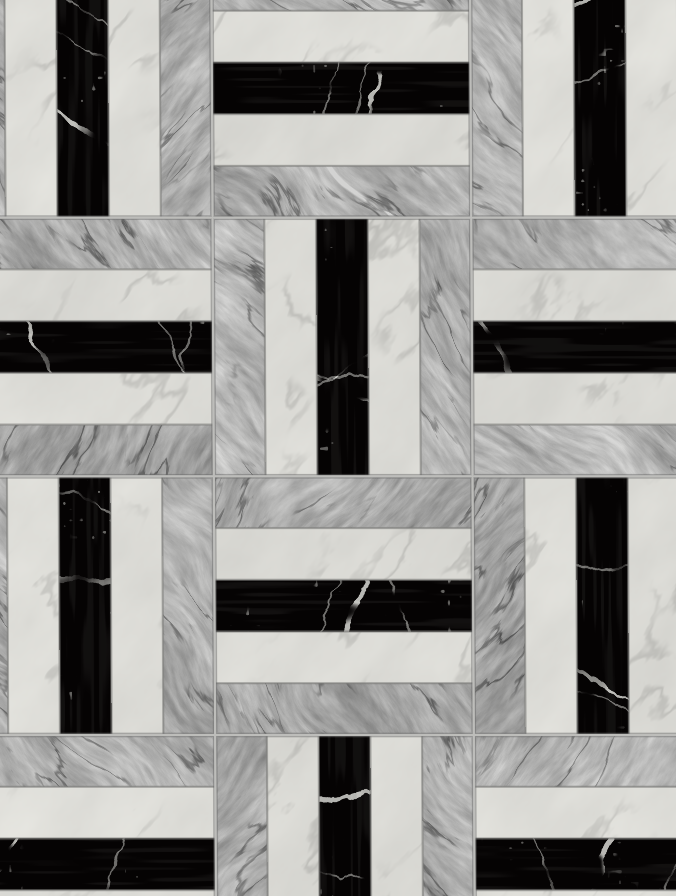
This pattern is drawn by a WebGL 2 fragment shader. Its source:

```glsl
#version 300 es
precision highp float;

uniform vec2 u_resolution;
out vec4 fragColor;

float hash(vec2 p) {
  vec3 a = fract(p.xyx * 0.1031);
  a += dot(a, a.yzx + 33.33);
  return fract((a.x + a.y) * a.z);
}

float noise(vec2 p) {
  vec2 i = floor(p), f = fract(p);
  f = f * f * (3.0 - 2.0 * f);
  return mix(mix(hash(i), hash(i + vec2(1, 0)), f.x),
             mix(hash(i + vec2(0, 1)), hash(i + vec2(1, 1)), f.x), f.y);
}

float fbm(vec2 p) {
  float sum = 0.0, amp = 0.5;
  for (int i = 0; i < 5; i++) {
    sum += amp * noise(p);
    p = mat2(1.6, 1.2, -1.2, 1.6) * p + 7.3;
    amp *= 0.5;
  }
  return sum;
}

vec2 rotate(vec2 p, float a) {
  return mat2(cos(a), -sin(a), sin(a), cos(a)) * p;
}

// Pale stone: soft clouds and a few faint diagonal veins
vec3 whiteMarble(vec2 p, vec2 seed) {
  vec2 r = rotate(p, 0.9) + seed * 9.7;
  float cloud = fbm(r * vec2(0.7, 1.3));
  float vein = 1.0 - smoothstep(0.0, 0.05, abs(fbm(r * vec2(0.5, 1.2) + 31.0) - 0.5));
  float patchy = smoothstep(0.4, 0.75, noise(r * 1.1 + 5.0));
  float tone = 0.865 + 0.07 * (cloud - 0.5) - 0.09 * vein * patchy;
  return tone * vec3(1.0, 0.998, 0.975);
}

// Grey stone: slanted grain, dark hairlines and an occasional white vein
vec3 greyMarble(vec2 p, vec2 seed) {
  float side = hash(seed + 3.1) < 0.35 ? 1.0 : -1.0;
  vec2 r = rotate(p, side * mix(0.6, 1.0, hash(seed + 8.4))) + seed * 11.3;
  r.y += 0.5 * (noise(r * 0.8) - 0.5);
  float broad = fbm(r * vec2(0.5, 1.8));
  float grain = fbm(r * vec2(2.2, 9.0));
  float hair = 1.0 - smoothstep(0.0, 0.045, abs(fbm(r * vec2(0.6, 2.6) + 17.0) - 0.5));
  hair *= smoothstep(0.35, 0.75, noise(r * vec2(1.2, 2.5) + 3.0));
  float tone = 0.69 + 0.07 * (hash(seed + 5.5) - 0.5);
  tone += 0.26 * (broad - 0.5) + 0.28 * (grain - 0.5) - 0.24 * hair;
  float offset = r.y - seed.y * 11.3 - rotate(p, 0.0).y * 0.0;
  float pale = 1.0 - smoothstep(0.02, 0.07, abs(fract(offset * 0.17 + hash(seed)) - 0.5) * 5.9);
  tone += 0.15 * pale * step(0.72, hash(seed + 12.7));
  return clamp(tone, 0.28, 0.84) * vec3(1.0, 1.0, 0.995);
}

// Black stone: s runs along the strip (0 to 5) and across it (0 to 1)
vec3 blackMarble(vec2 s, vec2 seed, float px) {
  vec2 q = s + seed * 5.9;
  float light = 0.06 * smoothstep(0.55, 0.85, noise(q * vec2(0.8, 14.0)));
  light += 0.45 * smoothstep(0.86, 0.97, noise(q * 9.0)) * smoothstep(0.6, 0.8, noise(q * 1.3));
  for (int i = 0; i < 4; i++) {
    vec2 h = seed + float(i) * 19.7;
    float slope = 1.3 * (hash(h + 2.3) - 0.5);
    float bend = 0.3 * (fbm(q * vec2(0.4, 3.0) + float(i) * 8.0) - 0.5);
    float d = abs(s.x - mix(0.4, 4.6, hash(h)) - slope * (s.y - 0.5) - bend);
    float strength = i == 0 ? 0.85 : 0.5 * step(0.45, hash(h + 6.1));
    float width = (i == 0 ? 0.045 : 0.02) * mix(0.3, 1.5, noise(q * 4.0 + h));
    float broken = smoothstep(0.15, 0.5, noise(q * 2.5 + h * 1.7));
    light += strength * broken * (1.0 - smoothstep(width - 0.5 * px, width + 0.7 * px, d));
  }
  return mix(vec3(0.02, 0.012, 0.012), vec3(0.84, 0.84, 0.82), clamp(light, 0.0, 1.0));
}

void main() {
  vec2 uv = gl_FragCoord.xy / u_resolution.y;
  uv.x += 0.005 * (uv.y - 0.4);
  vec2 grid = (uv - vec2(0.239, 0.1797)) / 0.2887;
  vec2 cell = floor(grid), q = fract(grid);
  float px = 5.0 / (0.2887 * u_resolution.y);

  // Alternate tiles turn a quarter; each has five equal strips
  bool upright = mod(cell.x + cell.y, 2.0) > 0.5;
  vec2 s = 5.0 * (upright ? q.yx : q);
  float strip = floor(s.y);
  vec2 seed = vec2(cell.x * 5.0 + strip, cell.y * 3.0) + 40.0;
  vec2 local = vec2(s.x, fract(s.y));

  vec3 color;
  if (strip == 2.0) color = blackMarble(local, seed, px);
  else if (strip == 1.0 || strip == 3.0) color = whiteMarble(grid * 5.0, seed);
  else color = greyMarble(grid * 5.0, seed);
  color *= 1.0 + 0.03 * (hash(seed + 21.0) - 0.5);

  // Thin joints between strips, paler ones between tiles
  float seam = min(local.y, 1.0 - local.y);
  color = mix(color, vec3(0.5, 0.5, 0.49), 0.7 * (1.0 - smoothstep(0.005, 0.015 + px, seam)));
  vec2 border = 5.0 * min(q, 1.0 - q);
  float edge = min(border.x, border.y);
  color = mix(color, vec3(0.4), 0.5 * (1.0 - smoothstep(0.03, 0.04 + px, edge)));
  color = mix(color, vec3(0.74, 0.74, 0.73), 1.0 - smoothstep(0.01, 0.015 + px, edge));

  fragColor = vec4(color, 1.0);
}
```
